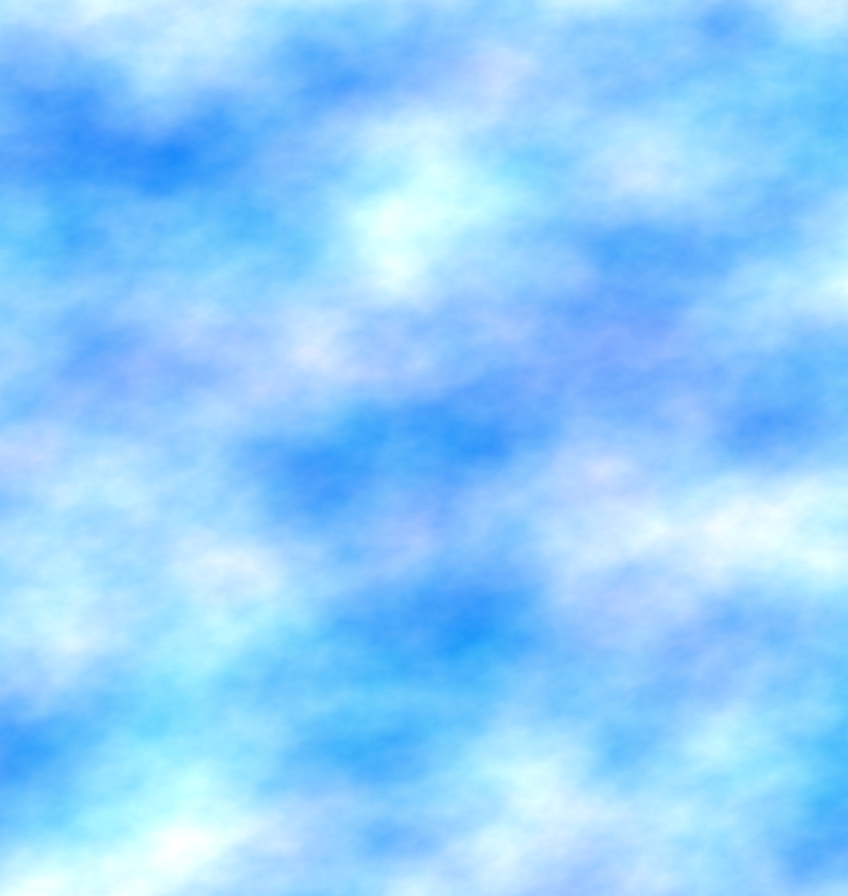
This texture is drawn by a Shadertoy shader. Its source:

```glsl
// Soft summer sky: bright cloud haze over blue, slightly stretched sideways.
// One fractal gradient-noise field sets the cloud cover, and a second, broader
// one drifts the tint between cyan and cornflower blue.

#define CLOUD_SCALE vec2(2.5, 3.7)   // cloud cells per canvas height
#define TINT_SCALE  vec2(2.1, 3.0)   // tint cells per canvas height
#define OCTAVES     7
#define GAIN        0.52             // strength of each finer octave
#define COVER       0.585            // mean cloud cover
#define CONTRAST    0.68             // spread of cloud cover
#define TINT_SHIFT  0.16             // drift between cyan and blue
#define SLANT       0.12             // upward lean of the streaks
#define SKY_COLOR   vec3(0.0, 0.53, 0.975)
#define HAZE_COLOR  vec3(1.0, 1.04, 1.015)

// Integer hash of a lattice cell, turned into a unit gradient
vec2 cellGradient(vec2 cell) {
    uvec2 q = uvec2(ivec2(cell)) * uvec2(1597u, 3812u + 1u);
    uint h = (q.x ^ (q.y * 747796u)) * 2891337u;
    h = (h ^ (h >> 15u)) * 2246823u;
    h ^= h >> 13u;
    h *= 3266489u;
    h ^= h >> 16u;
    float angle = 6.28319 * float(h & 65535u) / 65536.0;
    return vec2(cos(angle), sin(angle));
}

float gradientNoise(vec2 p) {
    vec2 cell = floor(p);
    vec2 f = p - cell;
    vec2 blend = f * f * f * (f * (f * 6.0 - 15.0) + 10.0);
    vec2 e = vec2(1.0, 0.0);
    float a = dot(cellGradient(cell), f);
    float b = dot(cellGradient(cell + e.xy), f - e.xy);
    float c = dot(cellGradient(cell + e.yx), f - e.yx);
    float d = dot(cellGradient(cell + e.xx), f - e.xx);
    return mix(mix(a, b, blend.x), mix(c, d, blend.x), blend.y);
}

// Sum of octaves, each turned and shifted to hide the lattice
float fractalNoise(vec2 p) {
    const mat2 turn = mat2(0.8, 0.6, -0.6, 0.8);
    float sum = 0.0;
    float amplitude = 1.0;
    for (int i = 0; i < OCTAVES; i++) {
        sum += amplitude * gradientNoise(p);
        p = turn * p * 2.03 + vec2(17.3, 9.7);
        amplitude *= GAIN;
    }
    return sum;
}

void mainImage(out vec4 fragColor, in vec2 fragCoord) {
    vec2 uv = fragCoord / iResolution.y;
    uv.y -= SLANT * uv.x;

    // Cloud cover and tint
    float cover = COVER + CONTRAST * fractalNoise(uv * CLOUD_SCALE + vec2(31.4, 12.6));
    float tint = fractalNoise(uv * TINT_SCALE + vec2(73.2, 58.1));

    // Haze whitens the sky; the tint moves only the green channel
    vec3 color = mix(SKY_COLOR, HAZE_COLOR, clamp(cover, 0.06, 1.0));
    color.g += TINT_SHIFT * tint;
    fragColor = vec4(clamp(color, 0.0, 1.0), 1.0);
}
```
